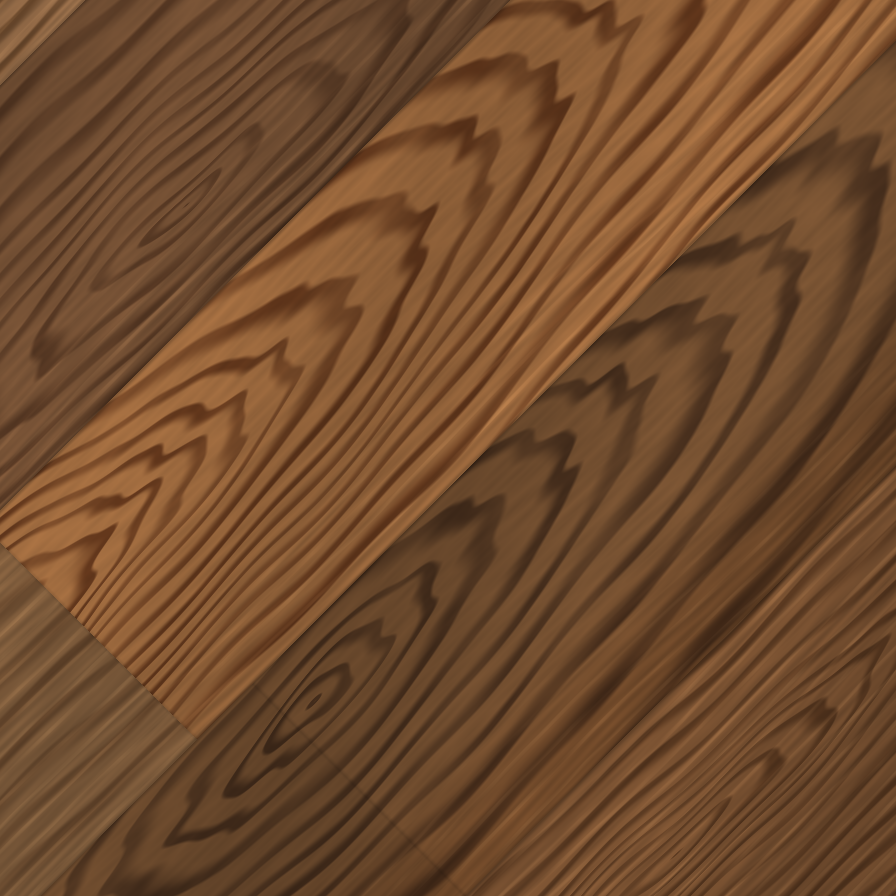
Write a Shadertoy shader that draws this texture.

```glsl
// Diagonal hardwood planks with cathedral grain.
// Each plank draws growth rings as stretched ellipses round its own eye, warped by
// layered sines, then adds stretched cellular pores, soft fibres and faint seams.

const float PLANK_WIDTH = 0.475;

// Ring eye of each plank: along, across, steepness on the left and right side
const vec4 EYES[6] = vec4[6](
    vec4(0.30, 0.75, 7.0, 7.0), vec4(0.98, 0.345, 7.5, 6.0),
    vec4(-0.20, 0.15, 5.6, 8.6), vec4(0.57, 0.085, 5.0, 4.4),
    vec4(0.80, 0.185, 9.0, 9.0), vec4(-0.60, 0.90, 14.0, 9.0));

// Number of rings per plank
const float DENSITY[6] = float[6](11.0, 8.0, 15.0, 9.5, 8.5, 12.0);

const vec3 PALE[6] = vec3[6](
    vec3(0.54, 0.39, 0.26), vec3(0.435, 0.30, 0.195),
    vec3(0.595, 0.40, 0.235), vec3(0.445, 0.305, 0.185),
    vec3(0.455, 0.305, 0.185), vec3(0.53, 0.385, 0.25));

const vec3 DARK[6] = vec3[6](
    vec3(0.37, 0.25, 0.15), vec3(0.31, 0.20, 0.125),
    vec3(0.36, 0.20, 0.10), vec3(0.26, 0.17, 0.105),
    vec3(0.31, 0.195, 0.11), vec3(0.42, 0.29, 0.18));

vec2 hash2(vec2 p) {
    vec3 q = fract(p.xyx * vec3(0.1031, 0.1030, 0.0973));
    q += dot(q, q.yzx + 33.33);
    return fract((q.xx + q.yz) * q.zy);
}

// Distance to the nearest scattered point
float cellular(vec2 p) {
    vec2 cell = floor(p);
    float nearest = 2.0;
    for (int y = -1; y <= 1; y++)
        for (int x = -1; x <= 1; x++) {
            vec2 c = cell + vec2(x, y);
            nearest = min(nearest, length(c + hash2(c) - p));
        }
    return nearest;
}

// Dark latewood bands of the growth rings, 0 to 1
float rings(float along, float across, vec4 eye, float density, float seed) {
    float w = across - eye.y;
    w += 0.009 * sin(along * 6.0 + seed) + 0.004 * sin(along * 17.0 + across * 30.0 + seed);
    float steep = mix(eye.z, eye.w, smoothstep(-0.015, 0.015, w));
    float radius = length(vec2(along - eye.x, steep * w));
    // Rounded steps near the arch tips
    float teeth = sin(w * 115.0 + 2.0 * sin(along * 9.0 + seed)) + 0.35 * sin(w * 210.0 + along * 19.0);
    radius += 0.020 * teeth * exp(-w * w * 170.0);
    radius += 0.030 * sin(along * 4.3 + across * 13.0 + seed);
    float phase = density * log(0.8 + radius);
    phase += 0.28 * sin(phase * 0.9 + seed);
    float f = fract(phase);
    float start = 0.42 + 0.12 * sin(floor(phase) * 2.4 + seed);
    return smoothstep(start, 0.78, f) * (1.0 - smoothstep(0.88, 1.0, f));
}

void mainImage(out vec4 fragColor, in vec2 fragCoord) {
    vec2 uv = fragCoord / iResolution.xy;
    float px = 1.5 / iResolution.y;
    float along = uv.x + uv.y;
    float side = uv.x + 1.0 - uv.y - 0.095;

    // Plank layout, with butt joints in two rows
    float row = floor(side / PLANK_WIDTH);
    float across = side - row * PLANK_WIDTH;
    int plank = int(clamp(row + 1.0, 0.0, 4.0));
    float joint = plank == 2 ? 0.395 : plank == 3 ? 0.52 : -1.0;
    float below = 1.0 - smoothstep(joint - px, joint + px, along);
    if (plank == 2 && below > 0.5) plank = 5;
    float seed = float(plank) * 2.7;

    float band = rings(along, across, EYES[plank], DENSITY[plank], seed);

    // Fibres are strongest on straight-grained wood and toward the right edge
    float straight = plank == 0 || plank >= 4 ? 1.0 : smoothstep(0.24, 0.46, across);
    float drift = across + 0.004 * sin(along * 7.0 + seed);
    float fibre = sin(drift * 290.0 + 2.0 * sin(drift * 67.0 + seed) + sin(along * 9.0))
                + 0.5 * sin(drift * 470.0 + 3.0 * sin(along * 5.0 + drift * 41.0));
    float pores = cellular(vec2(along * 9.0, drift * 90.0 + seed * 9.0));

    // Broken band strength, then fibre, pores and broad tone
    float wear = 0.80 + 0.20 * sin(along * 13.0 + across * 37.0 + 2.0 * sin(along * 5.0 + seed));
    vec3 color = mix(PALE[plank], DARK[plank], band * wear);
    color *= 1.0 + fibre * mix(0.010, 0.045, straight);
    color *= 0.95 + 0.10 * pores;
    color *= 1.0 + 0.08 * sin(along * 3.1 + across * 9.0 + seed);
    color *= 1.0 - 0.06 * below;
    // The third row turns redder and darker toward its right edge
    if (plank == 3) color *= mix(vec3(1.0), vec3(0.93, 0.88, 0.82), straight);

    // Thin pale threads beside the right edge
    float thread = smoothstep(0.6, 1.0, sin(drift * 230.0 + seed));
    color += vec3(0.08, 0.065, 0.045) * thread * straight * pores;

    // Seams between planks and at butt joints
    float gap = min(across, PLANK_WIDTH - across);
    color *= 1.0 - 0.20 * (1.0 - smoothstep(0.0, 0.005 + px, gap));
    color *= 1.0 - 0.08 * (1.0 - smoothstep(0.0, 0.004 + px, abs(along - joint)));

    fragColor = vec4(clamp(color, 0.0, 1.0), 1.0);
}
```
